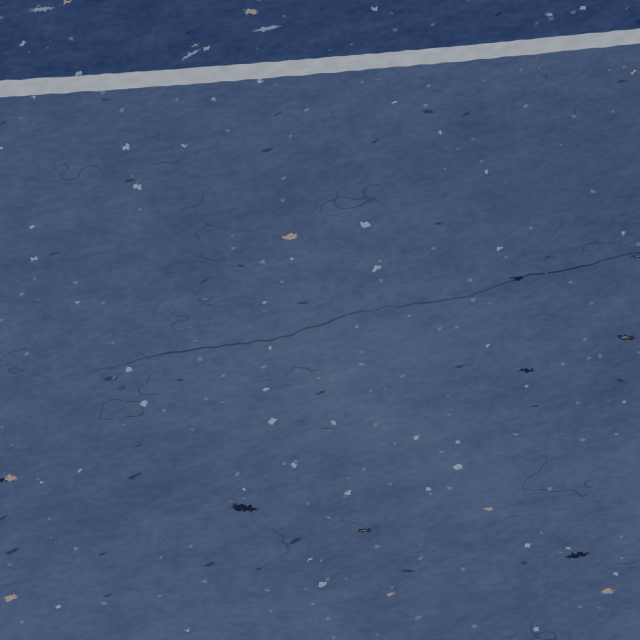
Write a Shadertoy shader that draws this texture.

```glsl
const vec3 DEEP_BLUE  = vec3(0.175, 0.250, 0.390);
const vec3 SLATE_BLUE = vec3(0.222, 0.290, 0.412);
const vec3 WORN_BLUE  = vec3(0.318, 0.392, 0.495);
const vec3 LINE_PAINT = vec3(0.615, 0.635, 0.660);
const vec3 PALE_CHIP  = vec3(0.600, 0.660, 0.700);
const vec3 TAN_CHIP   = vec3(0.660, 0.580, 0.530);
const vec3 TAR        = vec3(0.070, 0.090, 0.160);
const float SLANT = 0.21;

vec2 hash2(vec2 p) {
    vec3 q = fract(p.xyx * vec3(0.1031, 0.1030, 0.0973));
    q += dot(q, q.yzx + 33.33);
    return fract((q.xx + q.yz) * q.zy);
}

vec2 gradientAt(vec2 cell) {
    float angle = 6.2832 * hash2(cell).x;
    return vec2(cos(angle), sin(angle));
}

float gradientNoise(vec2 p) {
    vec2 i = floor(p), f = fract(p);
    vec2 u = f * f * f * (f * (f * 6.0 - 15.0) + 10.0);
    vec2 e = vec2(0.0, 1.0);
    float a = dot(gradientAt(i), f);
    float b = dot(gradientAt(i + e.yx), f - e.yx);
    float c = dot(gradientAt(i + e.xy), f - e.xy);
    float d = dot(gradientAt(i + e.yy), f - e.yy);
    return mix(mix(a, b, u.x), mix(c, d, u.x), u.y);
}

float fbm(vec2 p, int octaves) {
    float sum = 0.0, amplitude = 1.0;
    for (int i = 0; i < octaves; i++) {
        sum += amplitude * gradientNoise(p);
        p = mat2(0.96, 0.28, -0.28, 0.96) * p * 2.03 + 17.3;
        amplitude *= 0.55;
    }
    return sum;
}

mat2 rotation(float angle) {
    float c = cos(angle), s = sin(angle);
    return mat2(c, -s, s, c);
}

// Soft-edged band: 1 inside, 0 outside
float band(float dist, float halfWidth, float soft) {
    return 1.0 - smoothstep(halfWidth - soft, halfWidth + soft, abs(dist));
}

// Ragged ellipses, at most one per grid cell
float flecks(vec2 p, float cells, float density, vec2 size, float seed, float soft) {
    vec2 cell = floor(p * cells);
    vec2 place = hash2(cell + seed);
    vec2 traits = hash2(cell + seed + 71.7);
    vec2 q = p - (cell + 0.25 + 0.5 * place) / cells;
    q = rotation((traits.y - 0.5) * 0.7) * q;
    q += size.y * 0.9 * vec2(gradientNoise(p * 130.0 + seed), gradientNoise(p * 170.0 - seed));
    vec2 radius = size * mix(0.45, 1.0, place.y * place.y);
    float dist = (length(q / radius) - 1.0) * radius.y;
    return step(traits.x, density) * (1.0 - smoothstep(-soft, soft, dist));
}

// Painted ground: broad wear, drawn-out streaks and fine grain
vec3 ground(vec2 uv, vec2 p, float aboveLine) {
    float broad = fbm(p * vec2(2.2, 4.0) + 3.1, 3);
    float streaks = fbm(p * vec2(13.0, 36.0) + 8.0, 3);
    vec2 bend = 0.006 * vec2(gradientNoise(p * 24.0), gradientNoise(p * 24.0 + 40.0));
    float grain = fbm((p + bend) * vec2(60.0, 140.0), 3);
    float lowerWear = 0.18 * (1.0 - smoothstep(0.15, 0.75, uv.y));
    float wear = 0.36 + lowerWear + 0.38 * broad + 0.26 * streaks + 0.26 * grain;
    vec3 below = mix(SLATE_BLUE, WORN_BLUE, clamp(wear, -0.25, 1.25));
    vec3 above = DEEP_BLUE + 0.035 * streaks + 0.03 * grain;
    return mix(below, above, aboveLine);
}

// One long crack that thins and breaks up
float longCrack(vec2 uv, float soft) {
    float path = 0.387 + 0.213 * uv.x;
    path += 0.014 * gradientNoise(vec2(uv.x * 7.0, 2.5)) + 0.004 * gradientNoise(vec2(uv.x * 38.0, 9.5));
    float strength = 0.6 + 0.7 * gradientNoise(vec2(uv.x * 9.0, 5.5));
    return band(uv.y - path, 0.0012, soft) * smoothstep(0.1, 0.2, uv.x) * clamp(strength, 0.2, 1.0);
}

// Short hairlines along noise contours
float hairlines(vec2 p, float soft) {
    float contour = fbm(p * vec2(7.0, 13.0) + 21.0, 3) / 16.0;
    float patchMask = smoothstep(0.12, 0.4, gradientNoise(p * 8.0 + 50.0));
    return band(contour, 0.0008, soft) * patchMask;
}

void mainImage(out vec4 fragColor, in vec2 fragCoord) {
    vec2 uv = fragCoord / iResolution.y;
    vec2 p = rotation(SLANT) * uv;
    float soft = max(0.0012, 0.8 / iResolution.y);

    // Stripe geometry
    float stripeDist = uv.y - (0.861 + 0.062 * uv.x + 0.021 * uv.x * uv.x);
    float raggedDist = stripeDist + 0.0018 * gradientNoise(uv * vec2(45.0, 80.0));
    float aboveLine = smoothstep(-0.005, 0.005, stripeDist);
    float nearLine = smoothstep(-0.05, 0.0, stripeDist);

    // Ground and cracks
    vec3 color = ground(uv, p, aboveLine);
    color = mix(color, TAR, 0.6 * longCrack(uv, soft));
    color = mix(color, TAR, 0.3 * hairlines(p, soft) * (1.0 - aboveLine));

    // Tar marks, a few holding a pale stone
    float tar = flecks(p, 6.0, 0.27, vec2(0.021, 0.0052), 13.0, soft);
    float stone = flecks(p, 6.0, 0.09, vec2(0.010, 0.0026), 13.0, soft);
    color = mix(color, TAR, 0.85 * tar * (1.0 - nearLine));
    color = mix(color, TAN_CHIP, 0.6 * stone * (1.0 - nearLine));
    color = mix(color, TAR, 0.45 * flecks(p, 13.0, 0.12, vec2(0.012, 0.003), 29.0, soft));

    // Pale and tan chips, with flaked paint beside the stripe
    color = mix(color, PALE_CHIP, 0.75 * flecks(p, 15.0, 0.20, vec2(0.0075, 0.0046), 41.0, soft));
    color = mix(color, TAN_CHIP, 0.80 * flecks(p, 11.0, 0.13, vec2(0.012, 0.0048), 57.0, soft));
    color = mix(color, PALE_CHIP, 0.35 * flecks(p, 32.0, 0.16, vec2(0.0045, 0.0028), 83.0, soft));
    color = mix(color, PALE_CHIP, 0.70 * nearLine * flecks(p, 9.0, 0.35, vec2(0.026, 0.0042), 97.0, soft));

    // Stripe
    vec3 paint = LINE_PAINT + 0.035 * fbm(p * vec2(35.0, 90.0), 3);
    color = mix(color, paint, band(raggedDist, 0.0130 - 0.0012 * uv.x, soft));

    fragColor = vec4(color, 1.0);
}
```
